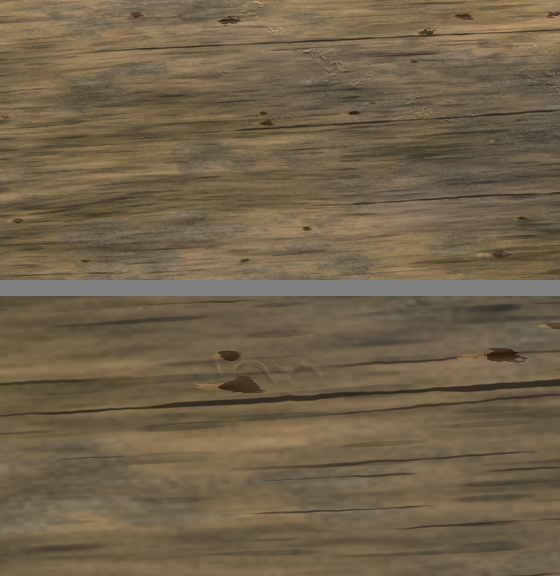
Top: the whole. Bottom: its middle third, enlarged.
Give the GLSL for this texture, as a WebGL 2 fragment shader.

```glsl
#version 300 es
precision highp float;

uniform vec2 u_resolution;
out vec4 fragColor;

const vec3 DARK_WOOD = vec3(0.345, 0.305, 0.235);
const vec3 PALE_WOOD = vec3(0.70, 0.58, 0.425);
const vec3 STAIN_GREY = vec3(0.34, 0.32, 0.265);
const vec3 CRACK_BROWN = vec3(0.15, 0.125, 0.095);
const vec3 HOLE_BROWN = vec3(0.23, 0.165, 0.11);
const vec3 TORN_TAN = vec3(0.62, 0.49, 0.33);

float hash(vec2 p) {
    vec3 q = fract(p.xyx * 0.1031);
    q += dot(q, q.yzx + 33.33);
    return fract((q.x + q.y) * q.z);
}

float noise(vec2 p) {
    vec2 cell = floor(p);
    vec2 f = fract(p);
    f = f * f * (3.0 - 2.0 * f);
    float low = mix(hash(cell), hash(cell + vec2(1, 0)), f.x);
    float high = mix(hash(cell + vec2(0, 1)), hash(cell + vec2(1, 1)), f.x);
    return mix(low, high, f.y);
}

float fbm(vec2 p, int octaves) {
    float sum = 0.0, total = 0.0, gain = 1.0;
    for (int i = 0; i < octaves; i++) {
        sum += gain * noise(p);
        total += gain;
        gain *= 0.65;
        p = p * 2.0 + vec2(17.3, 9.1);
    }
    return sum / total;
}

// Short broken strokes of raised fibre
float flakes(vec2 p) {
    float n = noise(p * vec2(42.0, 92.0) + 1.2 * noise(p * 40.0));
    float stroke = smoothstep(0.72, 0.98, 1.0 - abs(2.0 * n - 1.0));
    return stroke * smoothstep(0.4, 0.65, noise(p * vec2(30.0, 50.0) + 80.0));
}

// Tapered split running along the grain, broken into stretches by gaps
float crack(vec2 g, float height, float start, float finish, float width, float gaps, float px) {
    float along = clamp((g.x - start) / (finish - start), 0.0, 1.0);
    float taper = sqrt(4.0 * along * (1.0 - along));
    float wobble = 0.010 * (noise(vec2(g.x * 3.0, height * 90.0)) - 0.5)
                 + 0.004 * (fbm(vec2(g.x * 26.0, height * 70.0), 3) - 0.5);
    float w = width * taper * (0.3 + 1.2 * noise(vec2(g.x * 17.0, height * 50.0)));
    float d = abs(g.y - height - wobble);
    float kept = smoothstep(gaps - 0.2, gaps + 0.2, noise(vec2(g.x * 10.0, height * 130.0)));
    return kept * (1.0 - smoothstep(max(w - px, 0.0), w + px, d)) * min(1.0, 1.5 * w / px);
}

// Coverage of a ragged hole (x) and the torn sliver beside it (y)
vec2 gouge(vec2 p, vec2 centre, float size, float px) {
    vec2 q = (p - centre) / size;
    float ragged = 2.4 * (fbm(p * vec2(45.0, 120.0), 3) - 0.5);
    float hole = length(q * vec2(0.5, 1.2)) + ragged - 0.9;
    float sliver = length((q + vec2(2.0, 0.1)) * vec2(0.36, 1.8)) + ragged - 0.9;
    float edge = 1.2 * px / size;
    return 1.0 - smoothstep(vec2(-edge), vec2(edge), vec2(hole, sliver));
}

void main() {
    float px = 1.0 / u_resolution.y;
    vec2 p = gl_FragCoord.xy * px;

    // Grain coordinates: slightly tilted and gently bent
    float bend = 0.024 * (noise(p * vec2(1.6, 4.0)) - 0.5);
    vec2 g = vec2(p.x, p.y - 0.055 * p.x + bend);

    // Broad light, long bands and fine fibres
    float top = smoothstep(0.5, 0.95, p.y);
    float bottom = 1.0 - smoothstep(0.0, 0.4, p.y);
    float bands = fbm(g * vec2(0.9, 8.0) + 4.0, 3) - 0.5;
    float fibres = fbm(g * vec2(3.0, 42.0) + 31.0, 3) - 0.5;
    float threads = fbm(g * vec2(11.0, 105.0), 2) - 0.5;
    float speckle = noise(p * vec2(110.0, 200.0)) - 0.5;
    float pores = smoothstep(0.68, 0.86, noise(g * vec2(8.0, 125.0) + 60.0));
    float tone = 0.40 + mix(-0.09, 0.27, top) + 0.1 * bottom + 0.85 * bands
               + 0.9 * fibres + 0.42 * threads + 0.13 * speckle - 0.26 * pores;
    tone -= 0.1 * smoothstep(1.2, 2.0, p.x) * (1.0 - top);

    // Worn patches with pale, side-lit flakes
    float worn = smoothstep(0.5, 0.62, fbm(p * vec2(2.5, 8.0) + 12.0, 5));
    worn *= smoothstep(0.45, 0.7, p.y);
    float relief = flakes(p) - 0.8 * flakes(p + vec2(0.002, 0.006));
    tone += worn * 0.42 * relief;

    // Warm and cool drift, then grey stains that follow the fibres
    float warmth = 1.8 * (fbm(p * vec2(1.3, 4.0) + 50.0, 3) - 0.5)
                 + 0.35 * bottom + 0.2 * top;
    vec3 colour = mix(DARK_WOOD, PALE_WOOD, tone) + warmth * vec3(0.012, 0.0, -0.05);
    float blotch = fbm(g * vec2(2.6, 7.5) + 7.0, 6) + 0.35 * fibres + 0.15 * threads;
    float stain = smoothstep(0.52, 0.66, blotch);
    vec3 stained = STAIN_GREY + 0.22 * (fibres + 0.7 * threads + 0.4 * speckle + worn * relief);
    colour = mix(colour, stained, 0.62 * stain);

    // Long splits, then many broken hairline ones
    float split = 0.0;
    for (int i = 0; i < 3; i++) {
        float k = float(i);
        float start = 1.1 - 0.45 * k;
        split = max(split, crack(g, 0.21 + 0.29 * k, start, 2.4, 0.0029, 0.0, px));
    }
    for (int i = 0; i < 40; i++) {
        float k = float(i);
        float height = (k + hash(vec2(k, 2.0))) / 36.0 - 0.1;
        float start = 2.4 * hash(vec2(k, 5.0)) - 0.6;
        float span = 0.3 + 1.1 * hash(vec2(k, 8.0));
        float width = mix(0.0007, 0.002, hash(vec2(k, 11.0)));
        split = max(split, 0.8 * crack(g, height, start, start + span, width, 0.4, px));
    }
    colour = mix(colour, CRACK_BROWN, 0.85 * split);

    // Scattered gouges, denser toward the upper edge
    for (int i = 0; i < 18; i++) {
        float k = float(i);
        vec2 centre = vec2(2.0 * hash(vec2(k, 21.0)), 1.0 - pow(hash(vec2(k, 24.0)), 1.4));
        float h = hash(vec2(k, 27.0));
        vec2 cover = gouge(p, centre, mix(0.006, 0.017, h * h), px);
        colour = mix(colour, TORN_TAN + 0.25 * threads, 0.7 * cover.y);
        colour = mix(colour, HOLE_BROWN + 0.25 * threads, 0.8 * cover.x);
    }

    fragColor = vec4(clamp(colour, 0.0, 1.0), 1.0);
}
```
